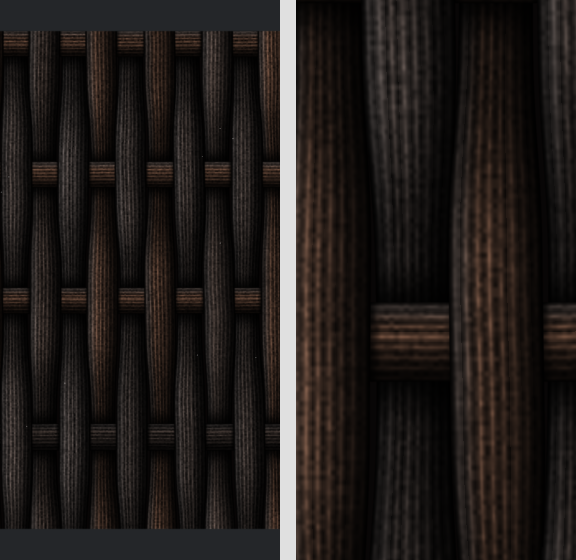
Left, the full canvas; right, a detail of the centre.
This texture is drawn by a WebGL 1 fragment shader. Its source:

```glsl
precision highp float;
uniform vec2 u_resolution;

#define COLUMN_PITCH 0.1033
#define COLUMN_START 0.057
#define ROW_PITCH 0.2344
#define ROW_START 0.219
#define BAR_HALF 0.102
#define MARGIN 0.0555
#define RIDGES 4.0
#define COOL vec3(0.3, 0.282, 0.278)
#define WARM vec3(0.39, 0.272, 0.21)
#define GAP vec3(0.032, 0.022, 0.022)
#define BORDER vec3(0.14, 0.15, 0.16)

const float PI = 3.14159265;

float hash(vec2 p) {
  p = fract(p * vec2(0.1031, 0.1137));
  p += dot(p, p.yx + 33.33);
  return fract((p.x + p.y) * p.x * 7.31);
}

float noise(vec2 p) {
  vec2 i = floor(p), f = fract(p);
  f = f * f * (3.0 - 2.0 * f);
  return mix(mix(hash(i), hash(i + vec2(1.0, 0.0)), f.x),
             mix(hash(i + vec2(0.0, 1.0)), hash(i + 1.0), f.x), f.y);
}

// Ribbed cane: t runs across from -1 to 1, s runs along in canvas widths.
vec3 cane(float t, float s, float warmth, float seed) {
  float wobble = 0.07 * (noise(vec2(s * 7.0, seed * 7.0 + 3.0)) - 0.5);
  float ridge = (t + wobble) * RIDGES;
  float id = floor(ridge) + 20.0;
  float rib = 0.5 - 0.5 * cos(2.0 * PI * ridge);
  float streak = hash(vec2(id, seed + 40.0));
  float wear = noise(vec2(s * 75.0, id * 3.0 + seed * 17.0));
  float grain = noise(vec2(t * 9.0 + seed * 31.0 + 50.0, s * 170.0 + 20.0));

  // Lit from the left, with a soft dark right side and a crisp rim.
  float profile = 0.06 + 0.94 * exp(-1.45 * (t + 0.34) * (t + 0.34));
  profile *= 1.0 - 0.9 * smoothstep(0.8, 1.04, abs(t));
  float sheen = 1.0 - smoothstep(-0.85, -0.3, t);
  vec3 tint = mix(COOL, WARM, warmth * (1.0 - 0.75 * sheen));
  float tone = 0.42 + 0.3 * rib + 0.26 * (streak - 0.5);
  tone += 0.34 * pow(rib, 4.0) * wear + 0.3 * (grain - 0.5);
  tone += 0.1 * sheen;
  return tint * profile * max(tone, 0.15);
}

// Centre of a column, leaning slightly toward the right of the canvas.
float columnCentre(float i, float y) {
  float x = COLUMN_START + COLUMN_PITCH * i;
  return x + 0.02 * (0.5 - y) * x + 0.0025 * sin(y * 11.0 + i * 2.3);
}

// Every other column is dark; the rest are mostly brown.
float columnWarmth(float i) {
  float odd = mod(i, 2.0);
  float brown = step(1.5, mod(i, 6.0));
  return mix(0.22, 0.35 + 0.6 * brown, odd) + 0.2 * (hash(vec2(i + 9.0, 5.0)) - 0.5);
}

void main() {
  vec2 uv = gl_FragCoord.xy / u_resolution;
  float px = 1.0 / u_resolution.x;
  float along = uv.y * u_resolution.y / u_resolution.x;

  // Row coordinate with one bar set a little off the even spacing.
  float s = (uv.y - ROW_START) / ROW_PITCH;
  float r = s - 0.043 * exp(-3.0 * (s - 1.0) * (s - 1.0));
  float row = floor(r + 0.5);
  float offRow = r - row;
  float overParity = mod(row, 2.0);
  vec3 color = GAP;

  // Layer 0 passes behind the bar, layer 1 in front of it.
  for (int layer = 0; layer < 2; layer++) {
    float front = float(layer);
    float parity = mod(overParity + 1.0 - front, 2.0);
    float u = (uv.x - COLUMN_START) / COLUMN_PITCH;
    float i = 2.0 * floor((u - parity + 1.0) * 0.5) + parity;
    float height = cos(PI * (r + i));
    float halfWidth = mix(0.044, 0.056, smoothstep(-1.0, 0.8, height));
    float d = uv.x - columnCentre(i, uv.y);
    float t = d / halfWidth;

    float rise = mix(0.55, 1.05, smoothstep(-0.8, 0.9, height));
    float shade = mix(0.1 + 0.9 * smoothstep(0.07, 0.24, abs(offRow)), 1.0, front);
    float patchy = 0.85 + 0.3 * noise(vec2(i * 5.0 + 60.0, along * 5.0));
    vec3 strand = cane(t, along, columnWarmth(i), i) * rise * shade * patchy;
    color = mix(color, strand, smoothstep(-px, px, halfWidth - abs(d)));

    // The bar shows between neighbouring raised strands.
    if (layer == 0) {
      float v = offRow / BAR_HALF;
      float warmth = mix(0.3, 0.95, smoothstep(-0.2, 1.0, row));
      float tuck = 1.0 - 0.75 * smoothstep(0.82, 1.2, abs(t));
      vec3 bar = cane(-v * 0.96, uv.x, warmth, row + 30.0) * tuck;
      bar *= mix(0.75, 1.02, smoothstep(0.0, 1.0, row));
      float edge = (1.0 - abs(v)) * BAR_HALF * ROW_PITCH;
      float pxY = 1.0 / u_resolution.y;
      color = mix(color, bar, smoothstep(-pxY, pxY, edge));
    }
  }

  // Rare pale flecks of dust.
  vec2 cell = vec2(uv.x, along) * 110.0;
  float fleck = step(0.9985, hash(floor(cell) + 11.0));
  color += 0.2 * fleck * (1.0 - smoothstep(0.15, 0.4, length(fract(cell) - 0.5)));

  // Plain borders above and below the weave.
  float inside = 0.5 - MARGIN - abs(uv.y - 0.5);
  color = mix(BORDER, color, smoothstep(-0.5 * px, 0.5 * px, inside));
  gl_FragColor = vec4(color, 1.0);
}
```
